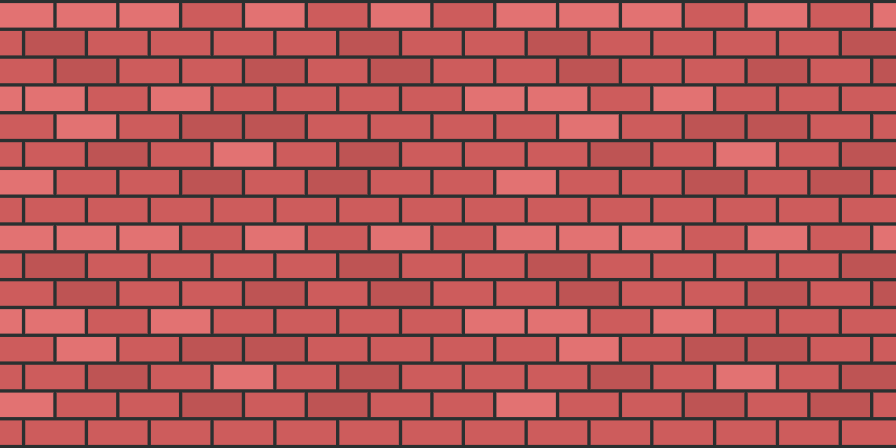
A Shadertoy shader for this pattern:

```glsl
// Running-bond red brick wall with dark mortar and scattered light and dark bricks.

// Shuffles the 64 bricks of an 8 by 8 block: each gets a unique rank from 0 to 63.
int brickRank(ivec2 cell) {
    int n = (cell.x & 7) + 8 * (cell.y & 7);
    n = (n * (2 * n + 1)) & 63;
    n ^= n >> 3;
    return (n * (2 * n + 1)) & 63;
}

vec3 brickColor(int rank) {
    if (rank < 11) return vec3(0.886, 0.447, 0.447);
    if (rank > 52) return vec3(0.745, 0.329, 0.329);
    return vec3(0.804, 0.361, 0.361);
}

void mainImage(out vec4 fragColor, in vec2 fragCoord) {
    // Centred coordinates in canvas heights, y pointing down
    vec2 p = (fragCoord - 0.5 * iResolution.xy) / iResolution.y;
    p.y = -p.y;

    // Brick grid, with every other course shifted by half a brick
    vec2 brickSize = vec2(0.14023, 0.0621);
    vec2 grid = p / brickSize + vec2(6.256, 8.0);
    grid.x += 0.5 * mod(floor(grid.y), 2.0);
    ivec2 cell = ivec2(floor(grid));

    // Distance from the mortar edge, positive inside the brick
    vec2 toJoint = (0.5 - abs(fract(grid) - 0.5)) * brickSize;
    float edge = min(toJoint.x, toJoint.y) - 0.00375;
    float brickMask = clamp(edge * iResolution.y + 0.5, 0.0, 1.0);

    // Rank rows are offset to put the brightest course at the top
    vec3 brick = brickColor(brickRank(cell + ivec2(0, 4)));
    vec3 mortar = vec3(0.165, 0.19, 0.19);
    fragColor = vec4(mix(mortar, brick, brickMask), 1.0);
}
```
